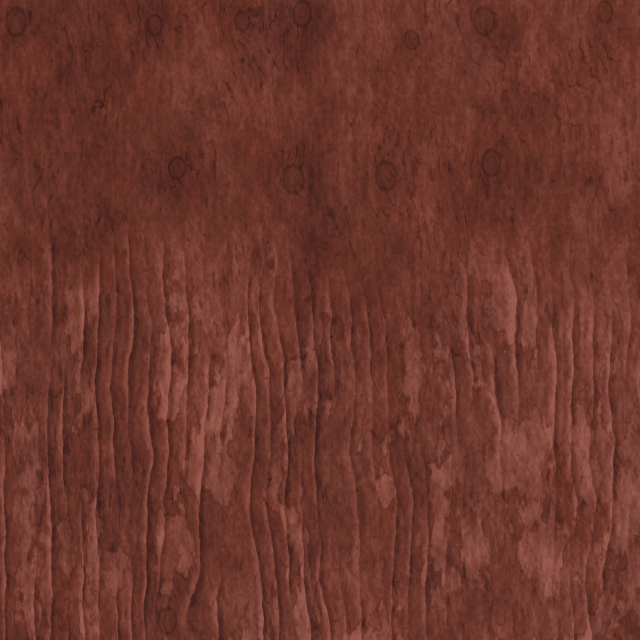
Reproduce this texture procedurally as a three.js fragment shader.

```glsl
varying vec2 vUv;

float hash(vec2 p) {
  return fract(sin(dot(p, vec2(127.1, 311.7))) * 43758.5453);
}

float noise(vec2 p) {
  vec2 i = floor(p), f = fract(p);
  f = f * f * (3.0 - 2.0 * f);
  return mix(mix(hash(i), hash(i + vec2(1.0, 0.0)), f.x),
             mix(hash(i + vec2(0.0, 1.0)), hash(i + vec2(1.0, 1.0)), f.x), f.y);
}

// Fractal noise, centred on zero
float fbm(vec2 p) {
  float sum = 0.0, amp = 0.5;
  for (int i = 0; i < 5; i++) {
    sum += amp * (noise(p) - 0.5);
    p = mat2(0.98, 0.2, -0.2, 0.98) * p * 2.03 + 17.3;
    amp *= 0.5;
  }
  return sum;
}

// Knots lie in a top row, a second row, and one near the bottom
vec2 knotCentre(float i) {
  float jx = hash(vec2(i, 3.0)) - 0.5, jy = hash(vec2(i, 8.0)) - 0.5;
  if (i < 7.0) return vec2((i + 0.5 + 0.7 * jx) / 7.0, 0.96 + 0.06 * jy);
  if (i < 11.0) return vec2(0.28 + 0.167 * (i - 7.0) + 0.03 * jx, 0.735 + 0.03 * jy);
  return vec2(0.26, 0.03);
}

// Raised ridges: x is the lit flank, y the thin shadow beside it
vec2 ridges(float phase, float y) {
  float id = floor(phase), f = fract(phase);
  float strength = smoothstep(0.15, 0.6, noise(vec2(id * 7.3, y * 6.0)));
  float lit = smoothstep(0.15, 0.5, f) * (1.0 - smoothstep(0.5, 0.57, f));
  float shade = smoothstep(0.5, 0.6, f) * (1.0 - smoothstep(0.6, 0.95, f));
  return vec2(lit, shade) * strength;
}

// Small surface bumps, stretched along the grain
float bumps(vec2 p) {
  return fbm(p * vec2(85.0, 38.0)) + 0.7 * fbm(p * vec2(28.0, 15.0));
}

void main() {
  vec2 p = vUv;
  vec2 warp = vec2(fbm(p * vec2(9.0, 6.0)), fbm(p * vec2(8.0, 5.0) + 40.0));
  float worn = smoothstep(0.61, 0.49, p.y + 0.3 * fbm(vec2(p.x * 9.0, p.y * 5.0) + 9.0));

  // Knots bend the grain around them
  float bend = 0.0, rim = 0.0, core = 0.0, halo = 0.0;
  for (int i = 0; i < 12; i++) {
    float k = float(i);
    vec2 d = p - knotCentre(k) + 0.014 * warp;
    float size = 0.8 + 0.4 * hash(vec2(k, 5.0));
    float r = length(d / (vec2(0.0135, 0.019) * size));
    rim += smoothstep(0.3, 0.0, abs(r - 0.95)) + 0.3 * smoothstep(0.2, 0.0, abs(r - 0.5));
    core += 1.0 - smoothstep(0.8, 1.0, r);
    halo += exp(-r * r * 0.1);
    bend += 2.2 * exp(-r * 0.33);
  }

  // Broad stain, mottling and fibres, as a deviation from the mean
  float tone = mix(-0.05, 0.02, worn);
  tone += 0.4 * fbm(p * vec2(6.0, 4.0) + 3.0) + 0.34 * fbm(p * vec2(30.0, 18.0));
  tone += 0.26 * fbm(p * vec2(130.0, 70.0));
  tone += 0.14 * (noise(p * vec2(260.0, 200.0)) - 0.5);
  tone += 0.09 * (noise(p * vec2(230.0, 30.0) + 3.0 * warp) - 0.5);

  // Light from the left catches the bumps
  tone += mix(0.35, 0.5, worn) * (bumps(p + vec2(0.003, 0.001)) - bumps(p));

  // Long, nearly straight ridges, strongest on the worn half
  float phase = p.x * 37.0 + 3.5 * fbm(p * vec2(3.0, 1.6)) + 0.9 * fbm(p * vec2(12.0, 10.0)) + bend;
  vec2 relief = ridges(phase, p.y);
  float ridged = worn * smoothstep(-0.16, 0.06, fbm(vec2(p.x * 5.0, p.y * 2.0) + 71.0)) + 0.1;
  tone += ridged * (0.27 * relief.x - 0.24 * relief.y);

  // Ragged pale flakes with a crisp shadowed edge
  vec2 q = p + 0.03 * warp;
  float flake = fbm(q * vec2(23.0, 7.5) + 25.0) + 0.35 * fbm(p * vec2(80.0, 40.0));
  float torn = smoothstep(0.05, 0.1, flake) * worn;
  float tornEdge = smoothstep(0.03, 0.0, abs(flake - 0.035)) * worn;
  tone += torn * (0.17 + 0.4 * fbm(p * vec2(60.0, 30.0))) - 0.1 * tornEdge;

  // Fine broken contour grain, curling near knots
  float contour = abs(fract(phase * 1.5 + 6.0 * warp.y + 1.2 * fbm(p * 45.0)) - 0.5);
  float patchy = smoothstep(0.0, 0.16, fbm(p * vec2(13.0, 11.0) + 55.0)) + 0.6 * halo;
  float broken = smoothstep(-0.08, 0.1, fbm(p * 60.0 + 8.0));
  tone -= 0.24 * smoothstep(0.16, 0.0, contour) * min(patchy, 1.0) * broken * (1.0 - 0.4 * worn);

  // Short cracks and pits
  float crack = smoothstep(0.74, 0.9, noise(p * vec2(190.0, 42.0) + 6.0 * warp));
  float pit = smoothstep(0.9, 0.98, noise(p * vec2(140.0, 120.0) + 12.0 + 9.0 * warp));
  tone -= 0.18 * crack * smoothstep(-0.05, 0.12, fbm(p * 12.0 + 31.0)) + 0.2 * pit;

  // Dark seam between the boards, wider and softer above
  float seamX = (p.x - 0.492 + 0.012 * warp.x) / mix(0.013, 0.032, smoothstep(0.3, 0.8, p.y));
  float seam = exp(-seamX * seamX) * (0.6 + 1.4 * fbm(vec2(p.x * 9.0, p.y * 16.0)));
  tone -= 0.25 * seam + 0.08 * min(halo, 1.0) + 0.22 * min(rim, 1.0);

  // Shadows stay red, highlights turn to dusty pink
  float light = clamp(0.56 + 1.75 * tone, -0.25, 1.3);
  vec3 stainRed = vec3(0.42, 0.203, 0.158);
  vec3 wood = stainRed + min(light - 0.5, 0.0) * vec3(0.22, 0.108, 0.074);
  wood += max(light - 0.5, 0.0) * vec3(0.22, 0.168, 0.162);
  float dust = clamp(0.12 + 0.25 * worn + 0.3 * torn + 1.2 * fbm(p * vec2(17.0, 10.0) + 90.0), 0.0, 1.0);
  wood += dust * vec3(0.0, 0.016, 0.022);
  wood = mix(wood, vec3(0.35, 0.18, 0.13), 0.4 * min(core, 1.0));
  gl_FragColor = vec4(wood, 1.0);
}
```
